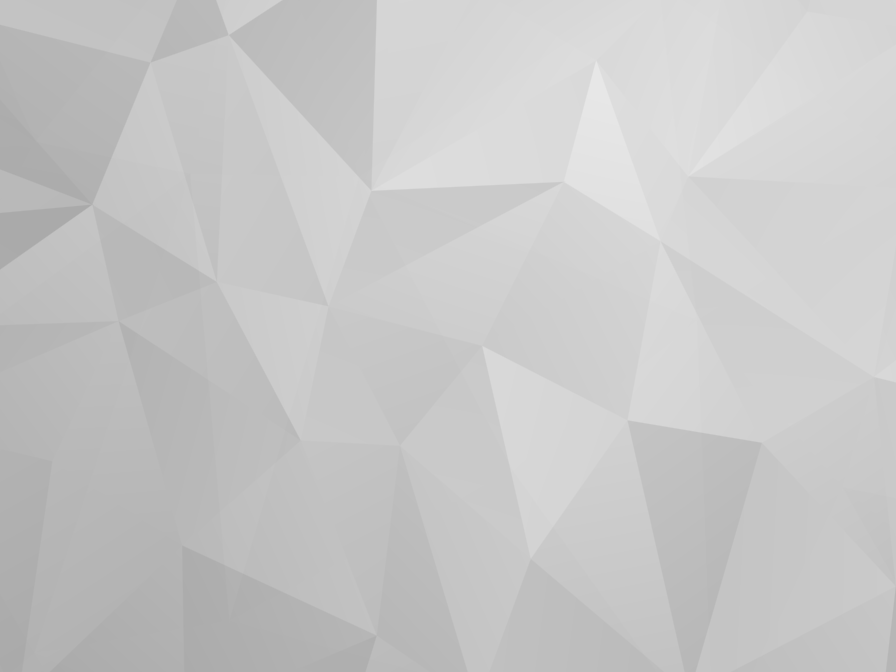
This background is drawn by a Shadertoy shader. Its source:

```glsl
const float CELL_SIZE = 0.235;        // facet mesh spacing, in canvas heights
const float GLAZE_SIZE = 0.41;        // spacing of the faint overlay mesh
const float GLAZE_AMOUNT = 0.13;
const float JITTER = 0.37;            // vertex displacement, in cells
const float MESH_ANGLE = 0.42;
const vec2  LIGHT_POS = vec2(1.04, 0.87);
const float LIGHT_TONE = 0.887;
const float LIGHT_FALLOFF = 0.165;
const float LIGHT_BLEND = 0.35;       // how far the glow varies inside a facet
const float FACET_CONTRAST = 0.105;
const float FACET_FREQUENCY = 2.3;
const float FACET_SLOPE = 0.028;      // tone ramp across one facet
const vec2  TONE_RANGE = vec2(0.665, 0.905);

vec2 hash22(vec2 p) {
    vec3 q = fract(p.xyx * vec3(0.1031, 0.1030, 0.0973));
    q += dot(q, q.yzx + 33.33);
    return fract((q.xx + q.yz) * q.zy);
}

float cornerGradient(vec2 cell, vec2 offset) {
    float angle = 6.2832 * hash22(cell + 71.0).x;
    return dot(vec2(cos(angle), sin(angle)), offset);
}

float gradientNoise(vec2 p) {
    vec2 i = floor(p), f = p - i;
    vec2 u = f * f * f * (f * (f * 6.0 - 15.0) + 10.0);
    vec2 e = vec2(1.0, 0.0);
    float low = mix(cornerGradient(i, f), cornerGradient(i + e, f - e), u.x);
    float high = mix(cornerGradient(i + e.yx, f - e.yx),
                     cornerGradient(i + 1.0, f - 1.0), u.x);
    return mix(low, high, u.y);
}

vec2 meshVertex(vec2 cell) {
    return cell + JITTER * (2.0 * hash22(cell) - 1.0);
}

float signedArea(vec2 a, vec2 b, vec2 c) {
    vec2 u = b - a, v = c - a;
    return u.x * v.y - u.y * v.x;
}

// Positive to the right of the edge, outside a counterclockwise triangle
float edgeDistance(vec2 p, vec2 a, vec2 b) {
    vec2 d = normalize(b - a);
    return dot(p - a, vec2(d.y, -d.x));
}

float facetTone(vec2 p, vec2 centre, vec2 light, float size) {
    float glow = LIGHT_TONE
        - LIGHT_FALLOFF * size * distance(mix(centre, p, LIGHT_BLEND), light);
    float angle = 6.2832 * hash22(centre * 17.0).x;
    float ramp = dot(p - centre, vec2(cos(angle), sin(angle)));
    return glow + FACET_CONTRAST * gradientNoise(centre * FACET_FREQUENCY)
        + FACET_SLOPE * ramp;
}

// Returns tone times coverage, and coverage
vec2 drawFacet(vec2 p, vec2 a, vec2 b, vec2 c, vec2 light, float size, float pixel) {
    float d = max(edgeDistance(p, a, b),
                  max(edgeDistance(p, b, c), edgeDistance(p, c, a)));
    float coverage = clamp(0.5 - d / pixel, 0.0, 1.0);
    return coverage * vec2(facetTone(p, (a + b + c) / 3.0, light, size), 1.0);
}

float facetMesh(vec2 pos, float size, float angle, vec2 origin) {
    float s = sin(angle), c = cos(angle);
    mat2 turn = mat2(c, s, -s, c);
    vec2 p = turn * pos / size + origin;
    vec2 light = turn * LIGHT_POS / size + origin;
    float pixel = 1.3 / (iResolution.y * size);
    vec2 total = vec2(0.0);
    for (int y = -1; y <= 1; y++)
    for (int x = -1; x <= 1; x++) {
        vec2 cell = floor(p) + vec2(x, y);
        vec2 v00 = meshVertex(cell);
        vec2 v10 = meshVertex(cell + vec2(1.0, 0.0));
        vec2 v11 = meshVertex(cell + 1.0);
        vec2 v01 = meshVertex(cell + vec2(0.0, 1.0));
        // Split along the diagonal that gives the fuller triangles
        float rising = min(signedArea(v00, v10, v11), signedArea(v00, v11, v01));
        float falling = min(signedArea(v00, v10, v01), signedArea(v10, v11, v01));
        if (rising > falling) {
            total += drawFacet(p, v00, v10, v11, light, size, pixel);
            total += drawFacet(p, v00, v11, v01, light, size, pixel);
        } else {
            total += drawFacet(p, v00, v10, v01, light, size, pixel);
            total += drawFacet(p, v10, v11, v01, light, size, pixel);
        }
    }
    return total.x / max(total.y, 0.001);
}

void mainImage(out vec4 fragColor, in vec2 fragCoord) {
    vec2 pos = fragCoord / iResolution.y;
    float tone = facetMesh(pos, CELL_SIZE, MESH_ANGLE, vec2(23.0, 41.0));
    float glaze = facetMesh(pos, GLAZE_SIZE, -MESH_ANGLE, vec2(67.0, 12.0));
    tone = mix(tone, glaze, GLAZE_AMOUNT);
    fragColor = vec4(vec3(clamp(tone, TONE_RANGE.x, TONE_RANGE.y)), 1.0);
}
```
